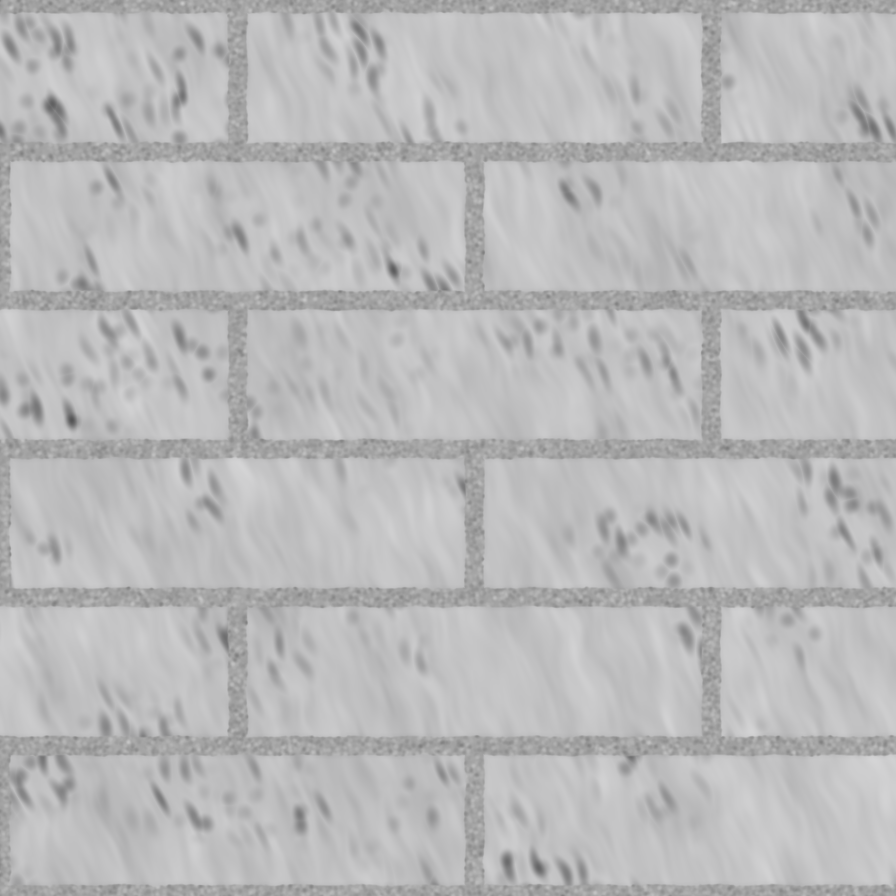
Give the GLSL for this texture, as a WebGL 2 fragment shader.

```glsl
#version 300 es
precision highp float;

uniform vec2 u_resolution;
out vec4 fragColor;

vec3 hash3(vec2 p) {
    vec3 q = fract(vec3(p.xyx) * vec3(0.1031, 0.1030, 0.0973));
    q += dot(q, q.yxz + 33.33);
    return fract((q.xxy + q.yzz) * q.zyx);
}

// Signed cellular noise: one soft light or dark blob per cell
float blobs(vec2 p) {
    vec2 cell = floor(p);
    float sum = 0.0;
    for (int y = -1; y <= 1; y++)
    for (int x = -1; x <= 1; x++) {
        vec2 c = cell + vec2(x, y);
        vec3 h = hash3(c);
        vec2 d = p - c - h.xy;
        float falloff = max(1.0 - dot(d, d), 0.0);
        sum += (2.0 * h.z - 1.0) * falloff * falloff;
    }
    return sum;
}

// Sparse dark marks: only the strongest cells leave one
float flecks(vec2 p) {
    vec2 cell = floor(p);
    float mark = 0.0;
    for (int y = -1; y <= 1; y++)
    for (int x = -1; x <= 1; x++) {
        vec2 c = cell + vec2(x, y);
        vec3 h = hash3(c + 71.0);
        float strength = smoothstep(0.5, 1.0, h.z);
        mark = max(mark, strength * smoothstep(0.65, 0.05, length(p - c - h.xy)));
    }
    return mark;
}

// Pale stone with steep slanting streaks and clustered pits
float stoneTone(vec2 p) {
    vec2 slant = vec2(p.x + 0.32 * p.y, p.y);
    slant.x += 0.003 * sin(p.y * 61.0 + 2.0 * sin(p.x * 37.0));
    float broad = blobs(slant * vec2(24.0, 11.0));
    float tone = 0.762 + 0.022 * broad;
    tone += 0.027 * blobs(slant * vec2(62.0, 19.0) + 13.0);
    tone += 0.020 * blobs(slant * vec2(125.0, 34.0) + 47.0);
    float cluster = smoothstep(-0.3, 0.8, blobs(slant * vec2(13.0, 12.0) + 29.0));
    tone -= 0.28 * cluster * flecks(slant * vec2(66.0, 25.0));
    tone -= 0.20 * cluster * cluster * flecks(p * vec2(52.0, 48.0) + 19.0);
    return tone;
}

void main() {
    vec2 uv = gl_FragCoord.xy / u_resolution;
    vec2 pitch = vec2(0.5286, 0.1657);

    // Running bond, with rows counted downward from the top
    vec2 wall = vec2(uv.x - 0.001, 0.996 - uv.y);
    wall += 0.0007 * sin(uv.yx * 95.0 + 2.0 * sin(uv * 43.0));
    vec2 grid = wall / pitch;
    float row = floor(grid.y);
    grid.x -= 0.5 * (1.0 - mod(row, 2.0));
    vec2 brick = vec2(floor(grid.x), row);
    vec2 local = fract(grid);

    // Distance to the nearest joint centre line
    vec2 toJoint = min(local, 1.0 - local) * pitch;
    float grain = blobs(uv * 250.0);
    float joint = min(toJoint.x, toJoint.y) + 0.0006 * grain;
    float soft = max(0.0014, 0.75 / u_resolution.y);
    float face = smoothstep(0.0105 - soft, 0.0105 + soft, joint);

    // Each brick is cut from its own part of the stone
    vec3 seed = hash3(brick + 17.0);
    vec2 stonePos = vec2(local.x, -local.y) * pitch + floor(seed.xy * 40.0) + 5.0;
    float stone = stoneTone(stonePos) + 0.012 * (seed.z - 0.5);
    stone -= 0.02 * smoothstep(0.016, 0.0105, joint);

    float mortar = 0.638 + 0.065 * grain + 0.02 * blobs(uv * 110.0 + 7.0);
    vec3 color = mix(vec3(mortar), stone + vec3(0.0, 0.0, 0.004), face);
    fragColor = vec4(clamp(color, 0.0, 1.0), 1.0);
}
```
